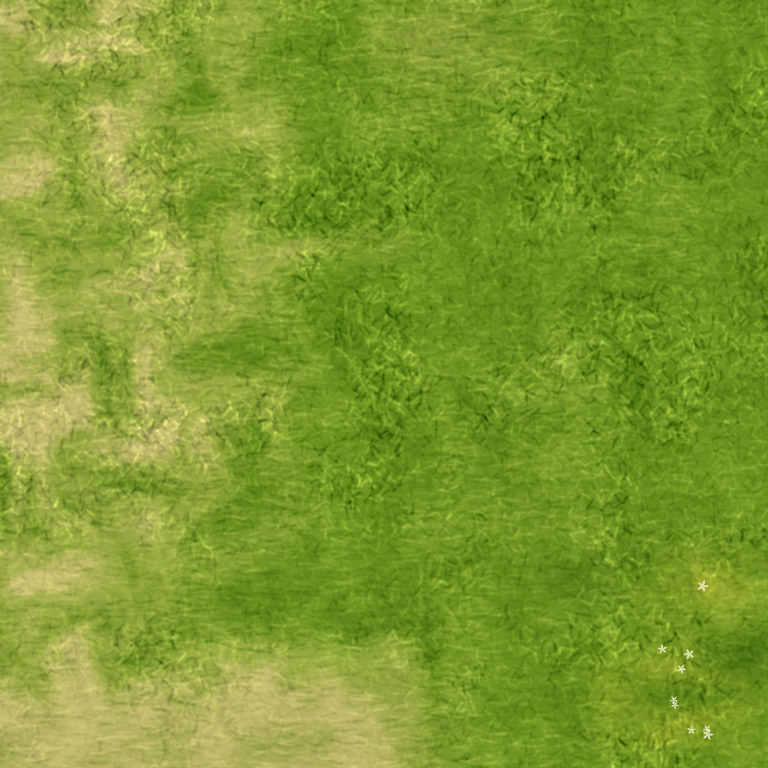
Give the GLSL for this texture, as a three.js fragment shader.

```glsl
// Draws a patchy lawn: lush tufted grass, dry straw areas and a small flowering clump.
varying vec2 vUv;

const vec3 SHADE_GREEN = vec3(0.25, 0.41, 0.05);
const vec3 LUSH_GREEN = vec3(0.41, 0.565, 0.115);
const vec3 DRY_GREEN = vec3(0.59, 0.66, 0.25);
const vec3 STRAW = vec3(0.75, 0.715, 0.42);
const vec3 CLUMP_YELLOW = vec3(0.61, 0.66, 0.17);
const vec3 PETAL = vec3(0.92, 0.92, 0.76);

float hash(vec2 p) {
  return fract(sin(dot(p, vec2(127.1, 311.7))) * 43758.5);
}

vec2 hash2(vec2 p) {
  return vec2(hash(p), hash(p + 37.3));
}

// Warped, rotated layers of sines, roughly -0.8 to 0.8.
float ripples(vec2 p) {
  float sum = 0.0;
  float amp = 0.5;
  for (int i = 0; i < 5; i++) {
    p = mat2(0.8, 0.6, -0.6, 0.8) * p * 1.7 + 1.3;
    p += 0.6 * sin(p.yx * 1.3 + 0.7);
    sum += amp * sin(p.x) * sin(p.y);
    amp *= 0.62;
  }
  return sum;
}

// Cellular strokes: one light or dark blade per cell, summed with its neighbours.
float blades(vec2 p, float heading, float spread, float halfLength, float width) {
  vec2 cell = floor(p);
  float sum = 0.0;
  for (int y = -1; y <= 1; y++) {
    for (int x = -1; x <= 1; x++) {
      vec2 id = cell + vec2(float(x), float(y));
      vec2 rel = p - id - hash2(id);
      float angle = heading + spread * (hash(id + 11.7) - 0.5);
      vec2 dir = vec2(cos(angle), sin(angle));
      float along = clamp(dot(rel, dir), -halfLength, halfLength);
      float d = length(rel - dir * along);
      float tone = 2.0 * hash(id + 71.9) - 1.0;
      sum += tone * (1.0 - smoothstep(width * 0.2, width, d));
    }
  }
  return sum;
}

// Soft elliptical spot, 1 at its centre.
float spot(vec2 p, vec2 centre, vec2 radius) {
  vec2 q = (p - centre) / radius;
  return exp(-dot(q, q));
}

// Ragged five-petalled bloom.
float bloom(vec2 p, float radius, float turn) {
  float edge = radius * (0.65 + 0.35 * cos(5.0 * atan(p.y, p.x + 0.00001) + turn));
  return 1.0 - smoothstep(edge - 0.0015, edge + 0.0015, length(p));
}

// Bare straw strip along the lower left.
float bareGround(vec2 uv, float drift) {
  float low = 1.0 - smoothstep(0.06, 0.2, uv.y + 0.08 * drift);
  return low * (1.0 - smoothstep(0.45, 0.66, uv.x + 0.1 * drift));
}

// Dryness of the ground: 0 lush, 0.5 faded, 1 straw.
float dryness(vec2 uv, float drift, float mottle, float bare) {
  float left = 1.0 - smoothstep(0.2, 0.43, uv.x + 0.16 * drift);
  float fade = 0.46 + 0.22 * spot(uv, vec2(0.02, 0.47), vec2(0.3, 0.14));
  fade -= 0.12 * spot(uv, vec2(0.25, 0.23), vec2(0.3, 0.06));
  float dry = left * (fade + 0.42 * mottle);
  dry += 0.06 + 0.16 * drift + 0.1 * mottle;
  dry += 0.3 * spot(uv, vec2(0.56, 0.95), vec2(0.09, 0.05));
  dry += 0.22 * spot(uv, vec2(0.49, 0.68), vec2(0.05, 0.04));
  return mix(dry, 0.88 + 0.2 * mottle, bare);
}

void main() {
  vec2 uv = vUv;
  float drift = ripples(uv * 4.0 + 2.0);
  float mottle = ripples(uv * 15.0 + 8.0);
  float tuft = smoothstep(-0.25, 0.4, ripples(uv * 9.0 + 5.0));
  float bare = bareGround(uv, drift);

  // Fine upright grass and flatter dead stems.
  float fine = blades(uv * 125.0, 1.57, 2.4, 0.65, 0.38);
  float coarse = blades(uv * 72.0 + 19.0, 1.57, 3.0, 0.6, 0.28);
  float stems = blades(uv * vec2(85.0, 130.0) + 43.0, 0.0, 0.9, 0.75, 0.4);

  // Ground colour along the dryness ramp.
  float dry = dryness(uv, drift, mottle, bare) + 0.09 * stems;
  vec3 color = mix(LUSH_GREEN, DRY_GREEN, smoothstep(0.0, 0.55, dry));
  color = mix(color, STRAW, smoothstep(0.5, 1.0, dry));

  // Yellow clump and shaded hollows at the lower right.
  float clump = spot(uv, vec2(0.88, 0.09), vec2(0.09, 0.06));
  clump += 0.7 * spot(uv, vec2(0.92, 0.24), vec2(0.07, 0.04));
  color = mix(color, CLUMP_YELLOW, clamp(clump * (0.75 + mottle), 0.0, 1.0));
  float hollow = 0.8 * spot(uv, vec2(0.965, 0.145), vec2(0.05, 0.03));
  hollow += 0.35 * spot(uv, vec2(0.76, 0.24), vec2(0.05, 0.03));
  color = mix(color, SHADE_GREEN, hollow);

  // Grain is strongest in tufts, weakest on the worn lower band.
  float worn = spot(uv, vec2(0.4, 0.22), vec2(0.45, 0.07));
  float contrast = mix(0.5, 1.1, tuft) * (1.0 - 0.5 * worn) * (1.0 - 0.55 * bare);
  float grain = 0.11 * fine + 0.085 * coarse * tuft;
  color += contrast * grain * vec3(1.0, 0.95, 0.55);
  color += (0.035 * stems + 0.04 * mottle) * vec3(0.9, 0.9, 0.5);
  color = mix(color, SHADE_GREEN, 0.16 * tuft * (1.0 - bare) * smoothstep(0.0, 0.5, -mottle));

  // Small white flowers scattered over the clump.
  for (int i = 0; i < 9; i++) {
    vec2 seed = vec2(float(i), 5.3);
    vec2 centre = vec2(0.91, 0.1) + (hash2(seed) - 0.5) * vec2(0.16, 0.12);
    if (i == 0) centre = vec2(0.915, 0.237);
    float flower = bloom(uv - centre, 0.005 + 0.004 * hash(seed + 3.1), float(i));
    color = mix(color, PETAL, 0.85 * flower);
  }

  gl_FragColor = vec4(clamp(color, 0.0, 1.0), 1.0);
}
```
